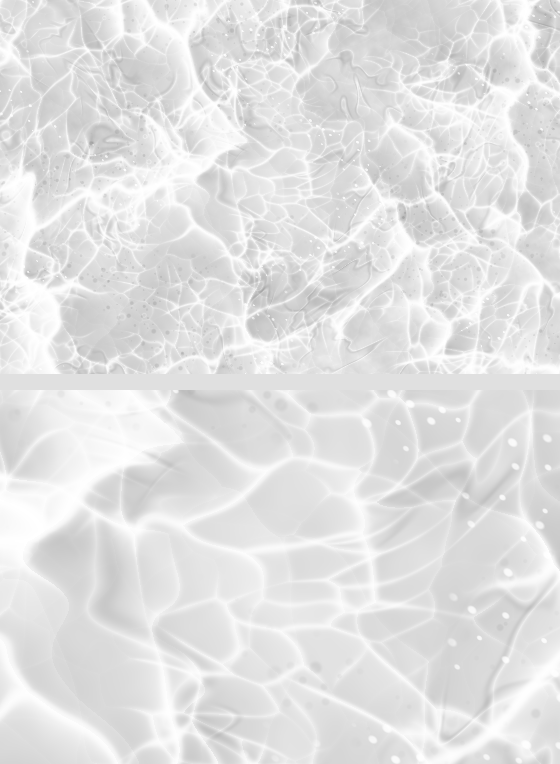
Top, the full canvas; bottom, a detail of the centre.
A Shadertoy shader for this texture:

```glsl
#define BASE_TONE 0.852
#define CELL_SCALE 3.1
#define WARP 0.30
#define SWELL_DEPTH 0.050
#define GLOW 0.105
#define CORE_LIGHT 0.15
#define CORE_WIDTH 0.0055
#define SHADE 0.050
#define HOLLOW 0.075
#define WRINKLE 0.060
#define SPOT_DARK 0.080
#define SPARKLE_LIGHT 0.16

const mat2 TURN = mat2(0.8, 0.6, -0.6, 0.8);

vec2 hash2(vec2 cell) {
    vec2 k = vec2(dot(cell, vec2(127.1, 311.7)), dot(cell, vec2(269.5, 183.3)));
    return fract(sin(k) * 43758.55);
}

// Layered sines, roughly -1 to 1
float swell(vec2 p) {
    float sum = 0.0, amp = 0.5;
    for (int i = 0; i < 4; i++) {
        sum += amp * sin(p.x + 1.6 * sin(p.y + 0.7 * float(i)));
        p = TURN * p * 1.75 + 2.3;
        amp *= 0.6;
    }
    return sum;
}

// Bends straight borders into uneven, wavering curves
vec2 warp(vec2 p, float seed) {
    float freq = 5.0;
    for (int i = 0; i < 6; i++) {
        p += WARP / freq * sin(freq * p.yx + vec2(1.3, 4.1) * float(i + 1) + seed);
        p = TURN * p;
        freq *= 1.75;
    }
    return p;
}

// Cellular web: x = border distance, y = glow, z = slope, w = shadowed rim
vec4 web(vec2 p) {
    vec2 cell = floor(p), f = p - cell;
    vec2 nearCell = vec2(0.0), nearPoint = vec2(0.0);
    float best = 9.0;
    for (int y = -1; y <= 1; y++)
    for (int x = -1; x <= 1; x++) {
        vec2 g = vec2(x, y);
        vec2 r = g + hash2(cell + g) - f;
        float d = dot(r, r);
        if (d < best) { best = d; nearCell = g; nearPoint = r; }
    }
    vec4 result = vec4(9.0, 0.0, 0.0, 0.0);
    vec2 light = normalize(vec2(0.5, 0.85));
    for (int y = -2; y <= 2; y++)
    for (int x = -2; x <= 2; x++) {
        vec2 g = nearCell + vec2(x, y);
        vec2 r = g + hash2(cell + g) - f;
        vec2 across = r - nearPoint;
        if (dot(across, across) < 1e-4) continue;
        vec2 normal = normalize(across);
        float d = dot(0.5 * (r + nearPoint), normal);
        float facing = dot(normal, light);
        result.x = min(result.x, d);
        result.y += exp(-17.0 * d);
        result.z -= exp(-6.0 * d) * facing;
        result.w += exp(-11.0 * d) * max(facing, 0.0);
    }
    return result;
}

// Scattered soft dots: x = filled, y = ring
vec2 dots(vec2 p, float share) {
    vec2 cell = floor(p);
    vec2 rnd = hash2(cell + 31.0);
    float radius = mix(0.12, 0.28, rnd.y);
    float d = length(p - cell - mix(vec2(0.3), vec2(0.7), hash2(cell)));
    float ring = (d - 0.75 * radius) / (0.25 * radius);
    return step(rnd.x, share) * vec2(1.0 - smoothstep(0.4 * radius, radius, d), exp(-ring * ring));
}

void mainImage(out vec4 fragColor, in vec2 fragCoord) {
    vec2 p = fragCoord / iResolution.y;

    // Broad soft light and shadow, with a fine mottle in patches
    float rough = smoothstep(-0.3, 0.6, swell(p * 5.0 + 21.0));
    float tone = BASE_TONE + SWELL_DEPTH * swell(warp(p, 2.0) * 7.0 + 1.0);
    tone += 0.018 * swell(p * 27.0) + 0.022 * rough * swell(p * 62.0 + 4.0);

    // Bright ridges from large to small, each breaking off in places
    float scale = CELL_SCALE, strength = 1.0;
    for (int i = 0; i < 4; i++) {
        float layer = float(i);
        vec4 w = web(warp(p, 1.9 * layer) * scale + 17.3 * layer);
        float fade = smoothstep(-0.35, 0.65, swell(p * (6.0 + 3.0 * layer) + 9.1 * layer));
        float width = CORE_WIDTH * mix(0.45, 1.1, fade) * mix(1.0, strength, 0.6);
        float d = w.x / scale / width;
        float ridge = GLOW * w.y + CORE_LIGHT * exp(-d * d);
        float rim = HOLLOW * w.w * (1.0 - exp(-0.15 * d * d));
        tone += strength * (mix(0.04, 1.0, fade) * ridge + mix(0.15, 1.0, fade) * (SHADE * w.z - rim));
        scale *= 1.85;
        strength *= 0.70;
    }

    // Loose wrinkles: a thin light crest beside a thin dark trough
    for (int i = 0; i < 3; i++) {
        float k = float(i);
        float s = swell(warp(p, 5.0 + k) * (9.0 + 5.0 * k) + 6.7 * k);
        float crest = exp(-abs(s) / 0.06);
        float trough = (s - 0.16) / 0.09;
        float open = smoothstep(0.0, 0.55, swell(p * 8.0 + 11.0 * k + 3.0));
        tone += WRINKLE * open * (1.3 * crest - exp(-trough * trough));
    }

    // Dark flecks, small bubbles and white glints gathered in patches
    float fleckPatch = smoothstep(-0.2, 0.5, swell(p * 7.0 + 5.0));
    float glintPatch = smoothstep(0.2, 0.65, swell(p * 9.0 + 13.0));
    tone -= SPOT_DARK * fleckPatch * dots(p * 30.0, 0.3).x;
    tone -= 0.7 * SPOT_DARK * fleckPatch * dots(TURN * p * 55.0 + 7.0, 0.4).x;
    tone += 0.6 * SPOT_DARK * fleckPatch * dots(TURN * p * 21.0 + 2.0, 0.15).y;
    tone += SPARKLE_LIGHT * glintPatch * dots(TURN * p * vec2(45.0, 62.0) + 3.0, 0.25).x;

    // Gentle shoulder keeps highlights from clipping hard
    tone = tone > 0.92 ? 0.92 + 0.08 * (1.0 - exp((0.92 - tone) / 0.08)) : tone;
    fragColor = vec4(vec3(clamp(tone, 0.64, 1.0)), 1.0);
}
```
